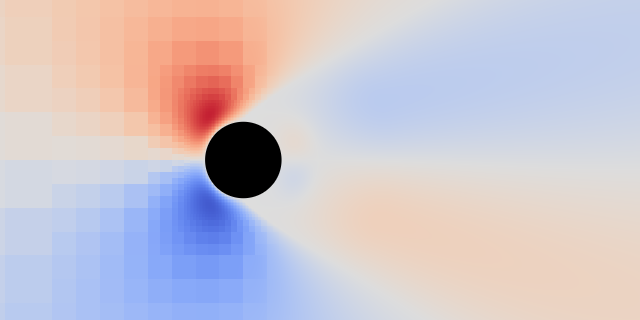
Write a Shadertoy shader that draws this background.

```glsl
// Cross-stream velocity of a fluid passing a round obstacle, in cool-warm colours.
// The field is an analytic polar model: two strong upstream lobes and a faint wake.
// It is sampled on a grid that refines toward the disk and turns smooth downstream.

const vec2 DISK_CENTER = vec2(0.3802, 0.5);   // fractions of the canvas
const float DISK_RADIUS = 0.1195;             // fraction of the height
const float CELL = 0.624;                     // base cell, in disk radii
const float REFINE_AT[5] = float[5](8.0, 4.0, 3.0, 2.5, 2.25);  // in cells

const float LOBE_STRENGTH = 1.6;
const float LAYER_RATE = 4.0;                 // steepness of the boundary layer
const float WAKE_STRENGTH = 0.155;
const float WAKE_DECAY = 0.035;
const float WAKE_DRIFT = 0.25;
const float EDDY_STRENGTH = 0.2;

const vec3 NEUTRAL = vec3(0.865);
const vec3 WARM_SLOPE = vec3(0.539, -0.211, -0.825);
const vec3 WARM_CURVE = vec3(-0.698, -0.638, 0.110);
const vec3 COOL_SLOPE = vec3(-0.885, -0.415, 0.531);
const vec3 COOL_CURVE = vec3(0.250, -0.150, -0.642);

const float PI = 3.14159;

// Diverging colour map for values from -1 to 1
vec3 coolWarm(float value) {
    float s = min(abs(value), 1.0);
    return value > 0.0 ? NEUTRAL + s * (WARM_SLOPE + s * WARM_CURVE)
                       : NEUTRAL + s * (COOL_SLOPE + s * COOL_CURVE);
}

// Vertical velocity at p, in disk radii from the disk center
float crossVelocity(vec2 p) {
    p.y += WAKE_DRIFT * smoothstep(2.0, 10.0, p.x);
    float r = max(length(p), 1.0);
    float angle = atan(abs(p.y), p.x);
    float zeroAngle = 0.54 + 1.1 / r;         // where lobe and wake meet

    float lobe = LOBE_STRENGTH / r * (1.0 - exp(-LAYER_RATE * (r - 1.0)));
    float wake = WAKE_STRENGTH * smoothstep(1.2, 4.0, r)
               * exp(-WAKE_DECAY * (r - 5.0));
    float v = angle > zeroAngle
        ? lobe * sin(PI * (angle - zeroAngle) / (PI - zeroAngle))
        : -wake * sin(PI * angle / zeroAngle);

    // Weak recirculating pair right behind the disk
    vec2 e = vec2(p.x - 1.35, p.y);
    float eddies = EDDY_STRENGTH * p.y * exp(-4.0 * e.x * e.x - 2.0 * e.y * e.y);
    return v * sign(p.y) + eddies;
}

// Center of the grid cell that holds p; cells halve toward the disk
vec2 cellCenter(vec2 p) {
    float reach = max(abs(p.x), abs(p.y));
    float size = 2.0 * CELL;
    for (int i = 0; i < 5; i++) {
        if (reach < REFINE_AT[i] * CELL) size *= 0.5;
    }
    return (floor(p / size) + 0.5) * size;
}

void mainImage(out vec4 fragColor, in vec2 fragCoord) {
    float unit = DISK_RADIUS * iResolution.y;
    vec2 p = (fragCoord - DISK_CENTER * iResolution.xy) / unit;

    // Blocky upstream, smooth downstream
    float smoothness = smoothstep(-0.3, 1.2, p.x);
    float velocity = mix(crossVelocity(cellCenter(p)), crossVelocity(p), smoothness);
    vec3 color = coolWarm(velocity);

    // Black disk with a soft one-pixel edge
    color *= clamp((length(p) - 1.0) * unit + 0.5, 0.0, 1.0);
    fragColor = vec4(color, 1.0);
}
```
